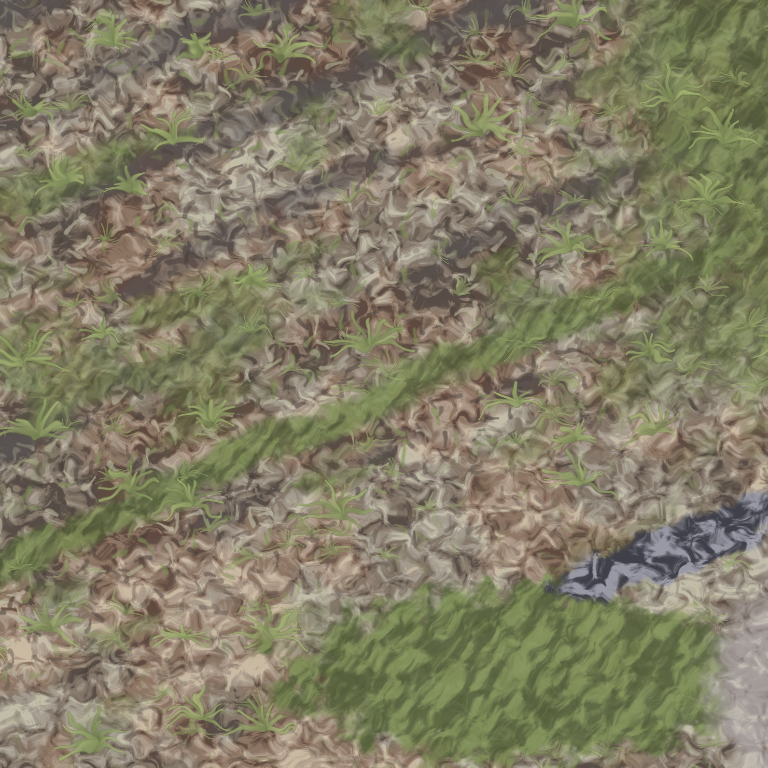
Write a WebGL 1 fragment shader that draws this texture.

```glsl
precision highp float;
// Sloping field rows: leaf litter over soil, dark ruts, grass strips and tufts, a wet hollow.
uniform vec2 u_resolution;

const float ROW_SLOPE = 0.44;
const float ROW_ANGLE = 0.415;
const vec3 SOIL_DARK = vec3(0.34, 0.30, 0.275);
const vec3 SOIL_MID = vec3(0.52, 0.47, 0.415);
const vec3 SOIL_LIGHT = vec3(0.64, 0.61, 0.56);
const vec3 SOIL_PALE = vec3(0.76, 0.74, 0.66);
const vec3 GRASS_DARK = vec3(0.32, 0.37, 0.22);
const vec3 GRASS_LIGHT = vec3(0.50, 0.57, 0.34);
const vec3 BLADE_TIP = vec3(0.67, 0.73, 0.47);
const vec3 WET_DARK = vec3(0.25, 0.25, 0.29);
const vec3 WET_LIGHT = vec3(0.60, 0.60, 0.65);

float hash(vec2 p) {
  vec3 q = fract(p.xyx * 0.1031);
  q += dot(q, q.yzx + 33.33);
  return fract((q.x + q.y) * q.z);
}

float noise(vec2 p) {
  vec2 i = floor(p), f = fract(p);
  f = f * f * (3.0 - 2.0 * f);
  float low = mix(hash(i), hash(i + vec2(1.0, 0.0)), f.x);
  float high = mix(hash(i + vec2(0.0, 1.0)), hash(i + 1.0), f.x);
  return mix(low, high, f.y);
}

float fbm(vec2 p) {
  float sum = 0.0, amp = 0.533;
  for (int i = 0; i < 4; i++) {
    sum += amp * noise(p);
    p = p * 2.03 + 17.3;
    amp *= 0.5;
  }
  return sum;
}

vec2 turn(vec2 p, float a) {
  float c = cos(a), s = sin(a);
  return vec2(c * p.x + s * p.y, c * p.y - s * p.x);
}

// Soft coverage of a tapered, bent blade that starts at the origin along +x.
float blade(vec2 q, float len, float bend, float width, float soft) {
  float t = clamp(q.x / len, 0.0, 1.0);
  vec2 d = vec2(q.x - t * len, q.y - bend * t * t * len);
  return 1.0 - smoothstep(0.0, soft, length(d) - width * (1.0 - 0.75 * t));
}

// Loose curled strands: x = coverage, y = random tone.
vec2 litter(vec2 p, float seed, float share) {
  vec2 result = vec2(0.0);
  for (int j = -1; j <= 1; j++) for (int i = -1; i <= 1; i++) {
    vec2 cell = floor(p) + vec2(float(i), float(j));
    vec2 key = cell + seed;
    vec2 root = cell + vec2(hash(key + 3.1), hash(key + 7.7));
    vec2 q = turn(p - root, 6.283 * hash(key + 11.3));
    float bend = 1.6 * (hash(key + 19.9) - 0.5);
    float cover = blade(q, 0.4 + 0.35 * hash(key + 23.5), bend, 0.08, 0.12);
    cover *= step(hash(key + 31.7), share);
    result = mix(result, vec2(1.0, hash(key + 41.3)), cover);
  }
  return result;
}

// Fans of drooping blades: x = coverage, y = brightness.
vec2 tufts(vec2 p, float seed, float share) {
  vec2 result = vec2(0.0);
  for (int j = -1; j <= 1; j++) for (int i = -1; i <= 1; i++) {
    vec2 cell = floor(p) + vec2(float(i), float(j));
    vec2 key = cell + seed;
    vec2 q = p - cell - 0.2 - 0.6 * vec2(hash(key + 2.3), hash(key + 5.9));
    float size = 0.28 + 0.28 * hash(key + 9.1);
    float present = step(hash(key + 13.7), share);
    for (int k = 0; k < 9; k++) {
      vec2 bladeKey = key * 3.7 + float(k) * 5.3;
      float angle = 0.1 + 0.33 * (float(k) + hash(bladeKey));
      float len = size * (0.55 + 0.45 * hash(bladeKey + 8.1));
      vec2 r = turn(q, angle);
      float cover = present * blade(r, len, -0.6 * cos(angle), 0.024, 0.03);
      float tone = clamp(0.25 + 0.5 * r.x / len + 0.5 * hash(bladeKey + 4.4), 0.0, 1.0);
      result = mix(result, vec2(1.0, tone), 0.9 * cover);
    }
  }
  return result;
}

vec3 soilRamp(float t) {
  vec3 c = mix(SOIL_DARK, SOIL_MID, smoothstep(0.12, 0.45, t));
  c = mix(c, SOIL_LIGHT, smoothstep(0.45, 0.74, t));
  return mix(c, SOIL_PALE, smoothstep(0.74, 1.0, t));
}

float strip(float x, float width) { return 1.0 - smoothstep(0.4 * width, width, abs(x)); }

void main() {
  vec2 p = gl_FragCoord.xy / u_resolution;
  vec2 along = turn(p, ROW_ANGLE);
  float patchy = fbm(p * 9.0 + 4.0);
  float ragged = fbm(p * 38.0 + 60.0) - 0.5;
  float row = p.y - ROW_SLOPE * p.x + 0.035 * (patchy - 0.5) + 0.03 * ragged;

  // Soil: curled fine grain, broad patches and dark ruts between the rows.
  vec2 curl = vec2(noise(p * 55.0), noise(p * 55.0 + 31.0)) - 0.5;
  float grain = fbm(p * vec2(75.0, 95.0) + 2.2 * curl);
  float broad = fbm(along * vec2(5.0, 15.0));
  float bare = 1.0 - smoothstep(0.0, 0.2, row);
  float ruts = strip(mod(row + 0.07, 0.14) - 0.07, 0.028) * smoothstep(0.32, 0.38, row);
  ruts = max(ruts, strip(row - 0.19, 0.025));
  ruts *= smoothstep(0.36, 0.6, fbm(along * vec2(6.0, 14.0) + 23.0));
  float tone = 0.47 + 0.8 * (broad - 0.5) + 1.45 * (grain - 0.5) + 0.13 * bare - 0.36 * ruts;
  vec3 color = soilRamp(tone);
  color += vec3(0.035, -0.01, -0.025) * smoothstep(0.4, 0.65, fbm(p * 14.0 + 80.0));
  color = mix(color, vec3(0.36, 0.36, 0.38), 0.4 * ruts);

  // Litter: shaded scraps below, dry and olive strands above.
  vec2 scraps = litter(p * 44.0, 50.0, 0.55);
  color = mix(color, SOIL_DARK * (0.75 + 0.4 * scraps.y), 0.55 * scraps.x * (1.0 - 0.5 * bare));
  vec2 straw = litter(p * 40.0 + curl * 0.4, 120.0, 0.6);
  vec3 strawColor = mix(GRASS_LIGHT, SOIL_PALE, smoothstep(0.15, 0.6, straw.y));
  color = mix(color, strawColor, 0.6 * straw.x * (1.0 - 0.6 * bare) * (1.0 - 0.5 * ruts));

  // Grass: one long strip, a low mat, the upper corner and thin scattered growth.
  float rough = 0.5 * (patchy - 0.5) + 0.7 * ragged;
  float mat = 1.0 - smoothstep(0.85, 1.1, length((p - vec2(0.67, 0.125)) / vec2(0.31, 0.12)) + rough);
  float corner = 1.0 - smoothstep(0.15, 0.34, length((p - vec2(1.03, 0.88)) * vec2(1.0, 0.75)) + 0.3 * rough);
  float grass = max(0.9 * strip(row - 0.265, 0.034), max(mat, 0.85 * corner));
  float growth = smoothstep(0.53, 0.69, fbm(along * vec2(7.0, 12.0) + 47.0));
  grass = max(grass, 0.65 * growth * (1.0 - 0.6 * bare));
  float streaks = fbm(turn(p, 0.9) * vec2(40.0, 110.0) + curl);
  vec3 grassColor = mix(GRASS_DARK, GRASS_LIGHT, smoothstep(0.3, 0.7, streaks));
  color = mix(color, grassColor, 0.88 * grass);

  // Wet hollow and pale path at the right edge.
  vec2 hollowPos = turn(p - vec2(0.88, 0.285), 0.38) / vec2(0.17, 0.04);
  float hollow = 1.0 - smoothstep(0.75, 1.05, length(hollowPos) + 1.2 * rough);
  color = mix(color, mix(WET_DARK, WET_LIGHT, smoothstep(0.35, 0.7, grain)), hollow);
  float path = 1.0 - smoothstep(0.08, 0.13, length((p - vec2(1.04, 0.12)) * vec2(1.0, 0.7)) + 0.1 * rough);
  color = mix(color, soilRamp(0.78 + 0.7 * (grain - 0.5)) + vec3(0.0, 0.0, 0.04), path);

  // Tufts: large clumps and smaller sprouts.
  float open = (1.0 - hollow) * (1.0 - path) * (1.0 - 0.8 * mat);
  vec2 sprouts = tufts(p * 17.0 + 0.3 * curl, 210.0, 0.38);
  color = mix(color, mix(GRASS_DARK, BLADE_TIP, sprouts.y), 0.6 * sprouts.x * open);
  vec2 clumps = tufts(p * 10.0 + 0.15 * curl, 330.0, 0.42);
  color = mix(color, mix(GRASS_DARK, BLADE_TIP, clumps.y), 0.88 * clumps.x * open);

  gl_FragColor = vec4(color, 1.0);
}
```
